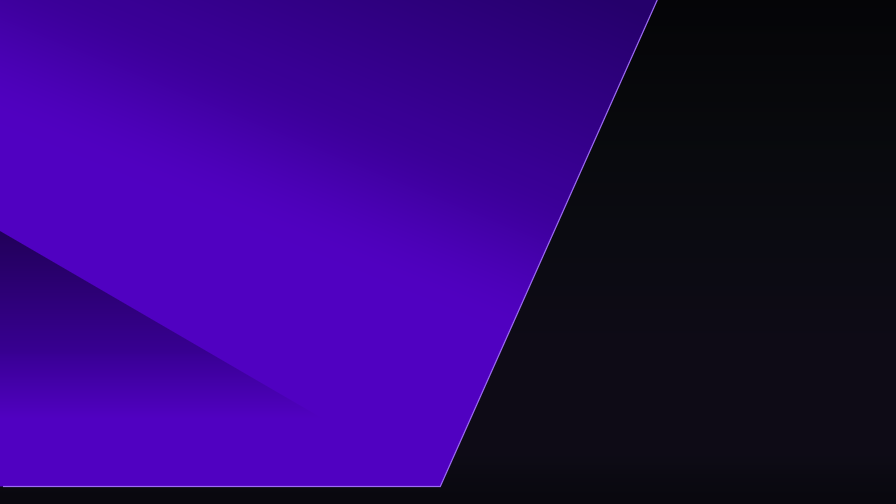
Give the GLSL for this background, as a Shadertoy shader.

```glsl
// Violet slanted panel with a folded shadow and a thin bright rim on near-black.

// Layout, in canvas heights from the lower left
const vec2 PANEL_CORNER = vec2(0.8735, 0.0347);
const vec2 PANEL_TOP = vec2(1.3040, 1.0);
const float RIM_HALF_WIDTH = 0.0012;
const float RIM_START = 0.006;
const float BAND_SLOPE = 0.41;
const float FOLD_HEIGHT = 0.5417;
const float FOLD_SLOPE = 0.5815;

// Palette
const vec3 VIOLET_BRIGHT = vec3(0.315, 0.005, 0.755);
const vec3 VIOLET_MID = vec3(0.222, 0.0, 0.580);
const vec3 VIOLET_DEEP = vec3(0.145, 0.0, 0.420);
const vec3 FOLD_DARK = vec3(0.130, 0.0, 0.350);
const vec3 RIM_COLOR = vec3(0.62, 0.42, 0.96);
const vec3 NIGHT_TOP = vec3(0.018, 0.018, 0.028);
const vec3 NIGHT_MID = vec3(0.035, 0.040, 0.055);
const vec3 NIGHT_LOW = vec3(0.055, 0.045, 0.088);
const vec3 NIGHT_FLOOR = vec3(0.035, 0.032, 0.058);

float ramp(float from, float to, float x) {
    return clamp((x - from) / (to - from), 0.0, 1.0);
}

// Antialiased coverage of the positive side of a signed distance
float coverage(float d, float pixel) {
    return clamp(d / pixel + 0.5, 0.0, 1.0);
}

// Coverage of a thin line, kept proportional when it is under a pixel wide
float lineCoverage(float d, float pixel) {
    return coverage(d + RIM_HALF_WIDTH, pixel) - coverage(d - RIM_HALF_WIDTH, pixel);
}

vec3 nightColor(float y) {
    vec3 color = mix(NIGHT_LOW, NIGHT_MID, ramp(0.30, 0.68, y));
    color = mix(color, NIGHT_TOP, ramp(0.68, 1.0, y));
    return mix(NIGHT_FLOOR, color, smoothstep(0.0, 0.12, y));
}

vec3 panelColor(vec2 p, float pixel) {
    // Tilted three-stop gradient
    float band = 1.0 - p.y - BAND_SLOPE * p.x;
    vec3 color = mix(VIOLET_DEEP, VIOLET_MID, ramp(-0.50, -0.10, band));
    color = mix(color, VIOLET_BRIGHT, smoothstep(-0.12, 0.25, band));

    // Fold shadow, dissolving downward
    vec3 fold = mix(VIOLET_MID, FOLD_DARK, ramp(0.29, 0.54, p.y));
    fold = mix(VIOLET_BRIGHT, fold, ramp(0.17, 0.30, p.y));
    float below = (FOLD_HEIGHT - FOLD_SLOPE * p.x - p.y) / length(vec2(FOLD_SLOPE, 1.0));
    return mix(color, fold, coverage(below, pixel));
}

void mainImage(out vec4 fragColor, in vec2 fragCoord) {
    float pixel = 1.0 / iResolution.y;
    vec2 p = fragCoord * pixel;

    // Signed distances to the slanted side and the base, positive inside
    vec2 along = normalize(PANEL_TOP - PANEL_CORNER);
    float side = dot(p - PANEL_CORNER, vec2(-along.y, along.x));
    float base = p.y - PANEL_CORNER.y;
    float inside = min(side, base);

    vec3 color = mix(nightColor(p.y), panelColor(p, pixel), coverage(inside, pixel));

    // Bright rim along both edges
    float rim = lineCoverage(inside, pixel) * coverage(p.x - RIM_START, pixel);
    color = mix(color, RIM_COLOR, rim);

    fragColor = vec4(color, 1.0);
}
```
